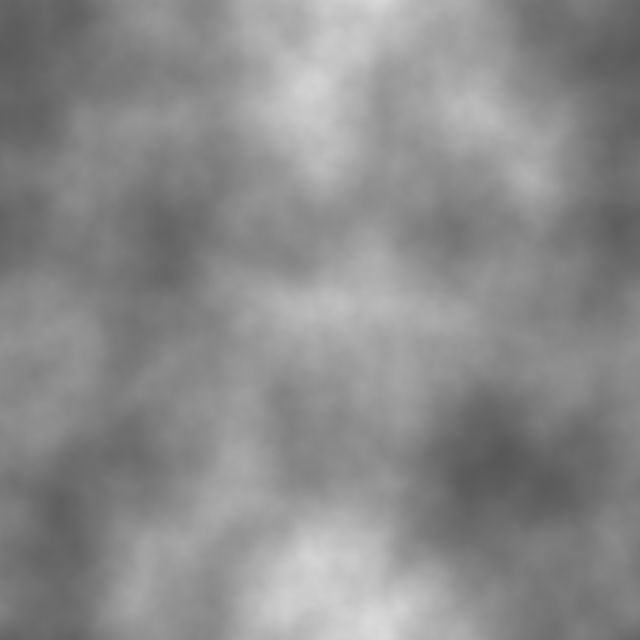
This texture is drawn by a Shadertoy shader. Its source:

```glsl
// Soft grey clouds that tile in both directions.
// A broad periodic swell of light (pale middle column, dark sides) is
// mottled by wrapped gradient noise summed over halving scales.

#define MEAN_GREY    0.537  // average brightness
#define SIDE_SHADE   0.09   // darkening towards left and right edges
#define END_GLOW     0.085  // lift of the middle column at top and bottom
#define CLOUD_AMOUNT 0.29   // strength of the largest puffs
#define CLOUD_CELLS  4      // largest puffs per canvas side
#define OCTAVES      6      // number of noise layers
#define GAIN         0.42   // strength ratio of successive layers
#define HIGHLIGHT    0.8    // stretches the lights, compresses the darks
#define SEED         17     // choice of cloud pattern

const float TAU = 6.2831853;

// Integer hash of a lattice point to a value in 0..1
float hash(ivec2 cell, int salt) {
    uint h = uint(cell.x) * 1597334677u
           ^ uint(cell.y) * 3812015801u
           ^ uint(salt) * 2798796415u;
    h = (h ^ (h >> 16)) * 2146121005u;
    h = (h ^ (h >> 15)) * 2221713035u;
    h ^= h >> 16;
    return float(h & 65535u) / 65536.0;
}

// Slope contribution of one lattice corner, wrapped at the period
float corner(ivec2 cell, ivec2 step01, vec2 local, int period, int salt) {
    ivec2 wrapped = (cell + step01) % period;
    float angle = TAU * hash(wrapped, salt);
    return dot(vec2(cos(angle), sin(angle)), local - vec2(step01));
}

// Gradient noise repeating after a whole number of cells
float tiledNoise(vec2 p, int period, int salt) {
    ivec2 cell = ivec2(floor(p));
    vec2 f = fract(p);
    vec2 fade = f * f * f * (f * (f * 6.0 - 15.0) + 10.0);
    float a = corner(cell, ivec2(0, 0), f, period, salt);
    float b = corner(cell, ivec2(1, 0), f, period, salt);
    float c = corner(cell, ivec2(0, 1), f, period, salt);
    float d = corner(cell, ivec2(1, 1), f, period, salt);
    return mix(mix(a, b, fade.x), mix(c, d, fade.x), fade.y);
}

// Sum of noise layers, each shifted so their lattices do not line up
float clouds(vec2 uv) {
    float sum = 0.0;
    float strength = 1.0;
    int period = CLOUD_CELLS;
    for (int i = 0; i < OCTAVES; i++) {
        vec2 shift = fract(vec2(0.37, 0.61) * float(i + 1));
        sum += strength * tiledNoise(uv * float(period) + shift, period, SEED + i);
        strength *= GAIN;
        period *= 2;
    }
    return sum;
}

// Broad light and shade, one wave per canvas
float swell(vec2 uv) {
    float sides = cos(TAU * uv.x);
    float middle = 0.5 - 0.5 * sides;
    return END_GLOW * middle * cos(TAU * uv.y) - SIDE_SHADE * sides;
}

void mainImage(out vec4 fragColor, in vec2 fragCoord) {
    vec2 uv = fragCoord / iResolution.xy;
    float shade = swell(uv) + CLOUD_AMOUNT * clouds(uv);
    float grey = MEAN_GREY + shade + HIGHLIGHT * shade * shade;
    fragColor = vec4(vec3(clamp(grey, 0.28, 0.86)), 1.0);
}
```
